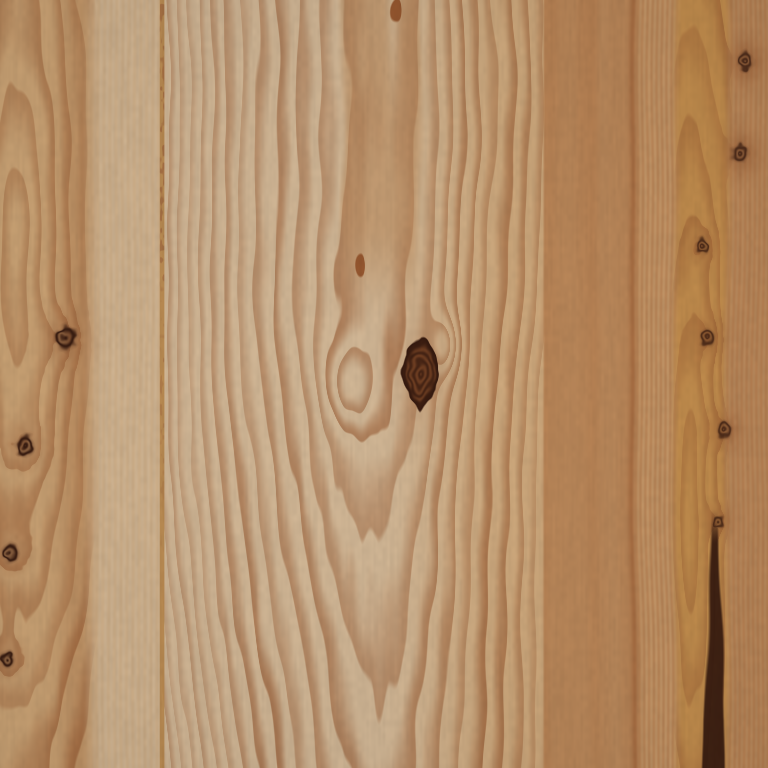
This texture is drawn by a three.js fragment shader. Its source:

```glsl
varying vec2 vUv;

#define CREAM vec3(0.785, 0.685, 0.560)
#define HONEY vec3(0.765, 0.615, 0.440)
#define TAN vec3(0.705, 0.530, 0.360)
#define SIENNA vec3(0.680, 0.465, 0.290)
#define RING vec3(0.560, 0.325, 0.175)
#define BARK vec3(0.200, 0.095, 0.055)
#define LEFT_SEAM 0.211
#define RIGHT_SEAM 0.708
#define RING_DENSITY 42.0
#define CATHEDRAL_RATE 5.0

float hash(vec2 p) {
  return fract(sin(dot(p, vec2(127.1, 311.7))) * 4375.85);
}

float noise(vec2 p) {
  vec2 i = floor(p), f = fract(p);
  f = f * f * (3.0 - 2.0 * f);
  return mix(mix(hash(i), hash(i + vec2(1, 0)), f.x),
             mix(hash(i + vec2(0, 1)), hash(i + vec2(1, 1)), f.x), f.y);
}

// Layered sines that make the grain wander
float sway(vec2 p) {
  return sin(p.y * 9.0 + p.x * 13.0) * 0.5 + sin(p.y * 21.0 - p.x * 24.0 + 1.7) * 0.3
       + sin(p.y * 43.0 + p.x * 37.0 + 4.1) * 0.2;
}

float bump(vec2 p, vec2 centre, vec2 radius) {
  vec2 q = (p - centre) / radius;
  return exp(-dot(q, q));
}

// Growth ring: slow rise to brown, then a crisp outer edge
float ring(float phase) {
  float t = fract(phase);
  float strength = 0.5 + 0.5 * hash(vec2(floor(phase), 3.0));
  return strength * smoothstep(0.25, 0.92, t) * (1.0 - smoothstep(0.92, 1.0, t));
}

// Small knot: x is the dark core, y the brown halo
vec2 knot(vec2 p, vec2 centre, float size) {
  vec2 q = (p - centre) / size;
  float d = length(q * vec2(1.0, 0.85)) + 0.4 * (noise(p * 140.0) - 0.5);
  float core = (1.0 - smoothstep(0.6, 1.0, d)) * (0.65 + 0.3 * sin(d * 13.0));
  return vec2(core, exp(-d * d * 0.35));
}

vec3 leftBoard(vec2 p, float jag) {
  vec2 marks = vec2(0.0);
  for (int i = 0; i < 4; i++) {
    float n = float(i);
    marks += knot(p, vec2(0.01 + 0.0028 * n * n * n, 0.14 + 0.14 * n), 0.012 + 0.0015 * n);
  }
  float pale = smoothstep(0.105, 0.135, p.x);
  float oval = length(vec2(p.x - 0.02, (p.y - 0.67) / 6.5));
  float phase = oval * 52.0 + 0.35 * sway(p) + 0.3 * jag - marks.y;
  float stripe = sin(p.x * 800.0 + sway(p * 0.4) * 2.0);
  vec3 col = mix(HONEY, TAN, 0.85 * bump(p, vec2(0.1, 0.45), vec2(0.025, 1.0)));
  col = mix(col, RING, 0.62 * ring(phase) * (1.0 - pale));
  col = mix(col, mix(CREAM, HONEY, 0.22 + 0.13 * stripe), pale);
  col = mix(col, RING, 0.45 * min(marks.y, 1.0));
  return mix(col, BARK, min(marks.x, 1.0));
}

vec3 middleBoard(vec2 p, float jag) {
  float u = p.x - 0.49 - 0.008 * sin(p.y * 7.0 + 2.0);
  float side = abs(u);
  float rise = 0.5 * (p.y + 0.62 - sqrt((p.y - 0.62) * (p.y - 0.62) + 0.003));
  float spread = max(side - 0.15, 0.0);

  // Cathedral arches with closed eyes around the knots
  float phase = RING_DENSITY * sqrt(u * u + 0.0036) + 150.0 * spread * spread - 0.17;
  phase -= CATHEDRAL_RATE * rise * mix(1.0, 0.5, smoothstep(0.05, 0.15, u));
  phase -= 2.0 * bump(p, vec2(0.455, 0.5), vec2(0.032, 0.057));
  phase -= 1.8 * bump(p, vec2(0.58, 0.55), vec2(0.018, 0.036));
  phase += 0.22 * sway(p) + 0.32 * jag;

  vec3 col = mix(CREAM, HONEY, smoothstep(0.48, 0.68, p.x) * 0.8);
  float heart = smoothstep(0.56, 0.72, p.y) * (1.0 - smoothstep(0.042, 0.058, side + 0.008 * jag));
  col = mix(col, TAN, 0.65 * heart);
  float fade = 0.72 - 0.35 * smoothstep(0.12, 0.24, side);
  col = mix(col, RING, fade * ring(phase) * (1.0 - 0.5 * heart));
  col = mix(col, CREAM, 0.8 * bump(p, vec2(0.512, 1.0), vec2(0.008, 0.1)));

  // Little chips and the loose dark knot
  for (int i = 0; i < 2; i++) {
    vec2 chip = vec2(0.467, 0.652) + float(i) * vec2(0.048, 0.333);
    col = mix(col, RING, smoothstep(0.4, 0.6, bump(p, chip + 0.006 * jag, vec2(0.008, 0.018))));
  }
  vec2 q = abs((p - vec2(0.548 + 0.008 * jag, 0.513)) / vec2(0.025, 0.05));
  float d = pow(q.x, 1.4) + pow(q.y, 1.4) + 0.2 * (noise(p * 110.0) - 0.5);
  float growth = sin(length(q) * 26.0 + 5.0 * noise(p * 90.0));
  vec3 core = mix(BARK, RING, (0.38 + 0.2 * growth) * (1.0 - smoothstep(0.5, 0.95, d)));
  col = mix(col, RING, 0.3 * exp(-d * 0.9));
  return mix(col, core, 1.0 - smoothstep(0.93, 1.05, d));
}

vec3 rightBoard(vec2 p, float jag) {
  vec2 marks = vec2(0.0);
  for (int i = 0; i < 6; i++) {
    float n = float(i);
    vec2 centre = vec2(0.935 + 0.01 * n * sin(1.571 * (n - 3.5)), 0.32 + 0.12 * n);
    marks += knot(p, centre, 0.008 + 0.006 * hash(vec2(n, 7.0)));
  }
  float bend = p.x + 0.004 * sway(p * 0.5);
  float band = noise(vec2(bend * 75.0, p.y * 0.7));
  float knotty = smoothstep(0.872, 0.888, bend);
  float outer = smoothstep(0.94, 0.96, bend);
  vec3 col = mix(SIENNA, TAN, 0.2 + 0.6 * band);
  float lines = 0.5 + 0.5 * sin(bend * 1000.0);
  col = mix(col, mix(HONEY, SIENNA, 0.35 + 0.35 * lines), smoothstep(0.82, 0.84, bend));
  col = mix(col, RING, 0.45 * bump(vec2(bend, 0.0), vec2(0.825, 0.0), vec2(0.004, 1.0)));

  // Amber strip of long ovals, then plain sapwood
  float oval = length(vec2(bend - 0.9, (p.y - 0.33) / 11.0));
  float arches = ring(oval * 85.0 + 0.4 * jag - marks.y);
  vec3 amber = mix(vec3(0.73, 0.53, 0.29), RING, 0.55 * arches);
  col = mix(col, amber, knotty * (1.0 - outer));
  col = mix(col, mix(TAN, SIENNA, 0.25 + 0.5 * lines), outer * 0.9);
  col = mix(col, RING, 0.5 * min(marks.y, 1.0));

  // Resin crack opening towards the bottom edge
  float width = 0.003 + 0.035 * max(0.32 - p.y, 0.0);
  float gap = abs(p.x - 0.93 - 0.003 * sway(p)) - min(width, 0.012) + 0.004 * jag;
  float crack = (1.0 - smoothstep(-0.001, 0.003, gap)) * (1.0 - smoothstep(0.29, 0.34, p.y));
  return mix(col, BARK, max(0.92 * crack, 0.8 * min(marks.x, 1.0)));
}

void main() {
  vec2 p = vUv;
  float jag = noise(vec2(p.x * 85.0, p.y * 11.0)) - 0.5;
  vec3 col = mix(leftBoard(p, jag), middleBoard(p, jag), smoothstep(0.210, 0.212, p.x));
  col = mix(col, rightBoard(p, jag), smoothstep(RIGHT_SEAM - 0.002, RIGHT_SEAM + 0.002, p.x));

  // Ochre glue line with dark specks
  float seam = 1.0 - smoothstep(0.002, 0.004, abs(p.x - LEFT_SEAM));
  float speck = smoothstep(0.5, 0.8, noise(p * vec2(300.0, 130.0))) * smoothstep(0.1, 0.8, p.y);
  col = mix(col, mix(vec3(0.69, 0.50, 0.27), RING, 0.7 * speck), 0.85 * seam);

  // Fine fibres and edge shading
  float fibre = noise(p * vec2(330.0, 22.0)) + noise(p * vec2(190.0, 120.0)) - 1.0;
  col *= 1.0 + 0.035 * fibre;
  vec2 edge = p - 0.5;
  col *= 1.015 - 0.13 * dot(edge, edge);
  gl_FragColor = vec4(col, 1.0);
}
```
